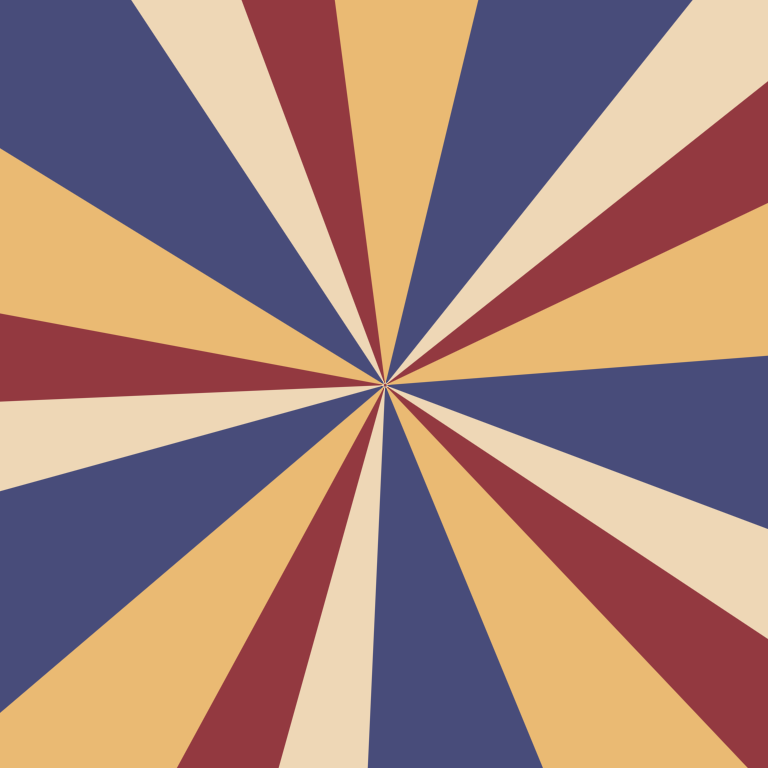
A Shadertoy shader for this background:

```glsl
// Retro sunburst: wedges of gold, red, cream and blue fan out from a central hub.
// The polar angle is folded into five equal sectors, and each sector is painted
// by blending from colour to colour at fixed angles; a tiny dot covers the hub.

const vec3 BLUE  = vec3(0.284, 0.300, 0.478);
const vec3 GOLD  = vec3(0.918, 0.729, 0.451);
const vec3 RED   = vec3(0.576, 0.224, 0.251);
const vec3 CREAM = vec3(0.933, 0.843, 0.714);

const vec2  HUB         = vec2(0.5015, 0.4985); // centre of the rays
const float SECTORS     = 5.0;                  // repeats around the circle
const float START_ANGLE = 4.4;                  // first gold edge, in degrees
const float RED_EDGE    = 21.05;                // edges within a sector, in degrees
const float CREAM_EDGE  = 34.05;
const float BLUE_EDGE   = 47.0;
const float MAX_BLUR    = 6.0;                  // limit of edge softness, in degrees
const float EDGE_PIXELS = 0.75;                 // half width of a soft edge
const float HUB_RADIUS  = 0.0036;
const float CORE_RADIUS = 0.0016;

// Soft step across an edge, with half width blur.
float edge(float position, float value, float blur) {
    return smoothstep(position - blur, position + blur, value);
}

// Colour of the wedges at an angle measured from the sector start.
vec3 sectorColor(float angle, float span, float blur) {
    vec3 color = mix(BLUE, GOLD, edge(0.0, angle, blur));
    color = mix(color, RED, edge(RED_EDGE, angle, blur));
    color = mix(color, CREAM, edge(CREAM_EDGE, angle, blur));
    color = mix(color, BLUE, edge(BLUE_EDGE, angle, blur));
    return mix(color, GOLD, edge(span, angle, blur));
}

void mainImage(out vec4 fragColor, in vec2 fragCoord) {
    float size = min(iResolution.x, iResolution.y);
    float softness = EDGE_PIXELS / size;
    vec2 ray = (fragCoord - HUB * iResolution.xy) / size;
    float radius = max(length(ray), 1e-5);

    // Fold the polar angle into one sector.
    float span = 360.0 / SECTORS;
    float direction = radius > 1e-5 ? degrees(atan(ray.y, ray.x)) : 0.0;
    float angle = mod(direction - START_ANGLE, span);

    // Keep the edge softness constant on screen at every radius.
    float blur = min(degrees(softness / radius), MAX_BLUR);
    vec3 color = sectorColor(angle, span, blur);

    // Small pale hub with a red core.
    color = mix(CREAM, color, 0.4 + 0.6 * edge(HUB_RADIUS, radius, softness));
    color = mix(RED, color, edge(CORE_RADIUS, radius, softness));

    fragColor = vec4(color, 1.0);
}
```
